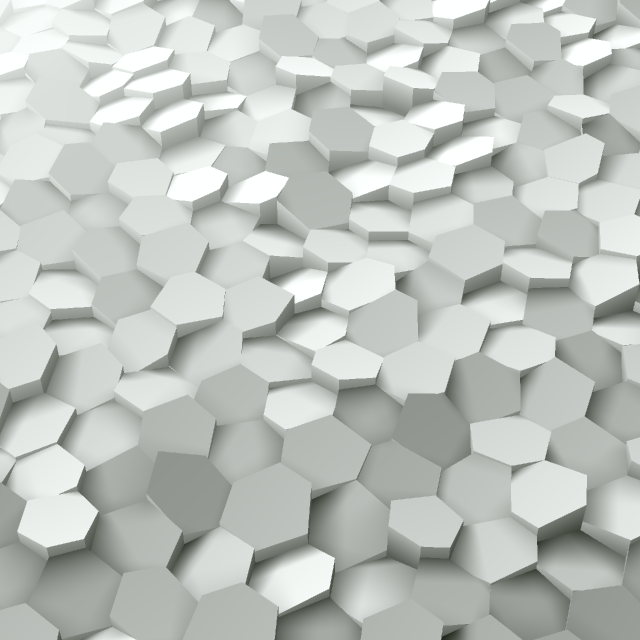
Give the GLSL for this texture, as a three.js fragment shader.

```glsl
// A relief of pale, tilted hexagonal columns seen in perspective.
// Each ray is cut against the jittered Voronoi prisms near its ground point,
// then tops and walls are shaded with a soft light from the far left.
varying vec2 vUv;

const mat2 LATTICE = mat2(0.980, -0.199, 0.662, 0.749);
const mat2 TO_CELL = mat2(0.865, 0.230, -0.764, 1.132);
const vec2 LIGHT = vec2(-0.6, 0.8);

vec2 hash2(vec2 p) {
  return fract(sin(vec2(dot(p, vec2(127.1, 311.7)), dot(p, vec2(269.5, 183.3)))) * 43758.5453);
}

vec2 cellCenter(vec2 id) {
  return LATTICE * id + (hash2(id) - 0.5) * 0.27;
}

// Height of a column's tilted top above the ground point p
float topHeight(vec2 id, vec2 center, vec2 slope, vec2 p) {
  return (hash2(id + 31.0).x - 0.5) * 0.34 + dot(slope, p - center);
}

vec2 topSlope(vec2 id) {
  return (hash2(id + 17.0) - 0.5) * 0.68;
}

// Entry distance into one prism (x), or -1; wall normal in yz, zero for the top
vec3 hitColumn(vec3 eye, vec3 ray, vec2 id, vec2 center) {
  vec2 slope = topSlope(id);
  float rise = eye.z - topHeight(id, center, slope, eye.xy);
  float enter = rise / (dot(slope, ray.xy) - ray.z);
  float leave = 1000.0;
  vec2 wall = vec2(0.0);
  for (int i = -1; i <= 1; i++) {
    for (int j = -1; j <= 1; j++) {
      if (i == j) continue;
      vec2 other = cellCenter(id + vec2(float(i), float(j)));
      vec2 normal = normalize(other - center);
      float speed = dot(normal, ray.xy);
      float t = dot(0.5 * (center + other) - eye.xy, normal) / speed;
      if (speed > 0.0) {
        leave = min(leave, t);
      } else if (t > enter) {
        enter = t;
        wall = normal;
      }
    }
  }
  return vec3(enter < leave ? enter : -1.0, wall);
}

// Soft shadow that higher neighbours throw on a top
float neighbourShade(vec3 p, vec2 id, vec2 center) {
  float shade = 1.0;
  for (int i = -1; i <= 1; i++) {
    for (int j = -1; j <= 1; j++) {
      if (i == j) continue;
      vec2 otherId = id + vec2(float(i), float(j));
      vec2 other = cellCenter(otherId);
      vec2 normal = normalize(other - center);
      float gap = max(dot(0.5 * (center + other) - p.xy, normal), 0.0);
      float rise = topHeight(otherId, other, topSlope(otherId), p.xy + normal * gap) - p.z;
      float reach = clamp(1.0 - gap / (0.04 + 1.7 * max(rise, 0.0)), 0.0, 1.0);
      float facing = 0.25 + 0.75 * max(dot(normal, LIGHT), 0.0);
      shade *= 1.0 - 0.55 * facing * reach * sqrt(reach) * smoothstep(0.0, 0.16, rise);
    }
  }
  return shade;
}

float reliefShade(vec2 uv) {
  // Camera looking down at the ground
  vec2 view = uv - 0.5;
  vec3 eye = 19.0 * vec3(0.0, -0.697, 0.717);
  vec3 ray = normalize(vec3(view.x, 1.394 + 0.717 * view.y, -1.434 + 0.697 * view.y));
  vec2 ground = eye.xy - ray.xy * eye.z / ray.z;
  vec2 base = floor(TO_CELL * ground + 0.5);

  // Nearest column
  vec3 nearest = vec3(1000.0, 0.0, 0.0);
  vec2 id = base;
  for (int i = -2; i <= 2; i++) {
    for (int j = -2; j <= 2; j++) {
      vec2 candidate = base + vec2(float(i), float(j));
      vec2 c = cellCenter(candidate);
      if (distance(c, ground) > 1.5) continue;
      vec3 hit = hitColumn(eye, ray, candidate, c);
      if (hit.x > 0.0 && hit.x < nearest.x) {
        nearest = hit;
        id = candidate;
      }
    }
  }

  // Walls darken downward and to the right, tops follow their tilt
  vec3 p = eye + ray * nearest.x;
  vec2 center = cellCenter(id);
  vec2 slope = topSlope(id);
  float value;
  if (dot(nearest.yz, nearest.yz) > 0.5) {
    float depth = topHeight(id, center, slope, p.xy) - p.z;
    value = (0.61 - 0.20 * nearest.y) * (1.0 - 0.75 * min(depth, 0.6));
  } else {
    value = 0.81 - 0.52 * dot(slope, LIGHT) - 0.05 * dot(p.xy - center, LIGHT);
    value *= neighbourShade(p, id, center);
  }

  // Falloff over the whole field and the glare at the upper left
  value += 0.17 * view.y - 0.07 * view.x;
  float glare = exp(-3.2 * length((uv - vec2(0.0, 1.0)) * vec2(0.9, 1.1)));
  return mix(value, 0.98, 0.85 * glare);
}

void main() {
  float value = 0.0;
  for (int k = 0; k < 4; k++) {
    vec2 corner = vec2(mod(float(k), 2.0), floor(float(k) / 2.0)) - 0.5;
    value += 0.25 * clamp(reliefShade(vUv + corner * 0.001), 0.0, 1.0);
  }
  vec3 tint = mix(vec3(0.0, 0.022, -0.025), vec3(-0.005, 0.015, 0.007), value);
  gl_FragColor = vec4(value + tint, 1.0);
}
```
